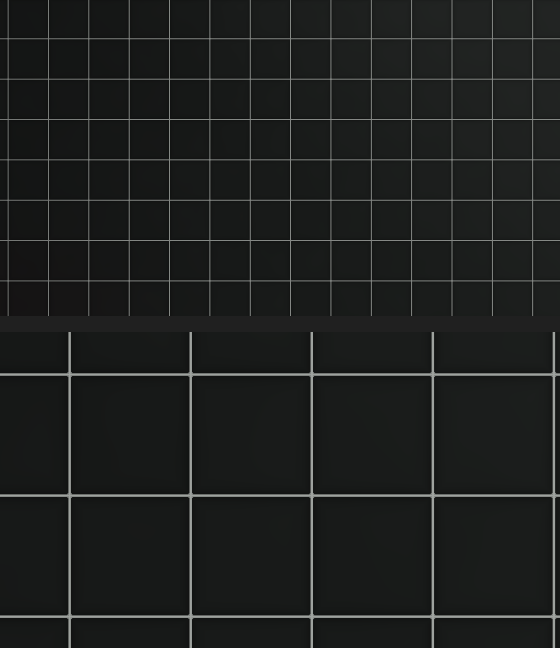
Top, the full canvas; bottom, a detail of the centre.
Reproduce this pattern procedurally as a Shadertoy shader.

```glsl
// Dark square tiles divided by thin pale grout lines with small diamond joints.

vec2 hashGradient(vec2 cell) {
    vec2 h = vec2(dot(cell, vec2(127.1, 311.7)), dot(cell, vec2(269.5, 183.3)));
    return 2.0 * fract(sin(h) * 43758.55) - 1.0;
}

float gradientNoise(vec2 p) {
    vec2 i = floor(p), f = fract(p);
    vec2 u = f * f * (3.0 - 2.0 * f);
    vec2 e = vec2(0.0, 1.0);
    float low = mix(dot(hashGradient(i), f),
                    dot(hashGradient(i + e.yx), f - e.yx), u.x);
    float high = mix(dot(hashGradient(i + e.xy), f - e.xy),
                     dot(hashGradient(i + e.yy), f - e.yy), u.x);
    return mix(low, high, u.y);
}

// Share of a pixel covered by a line, exact even below one pixel wide
vec2 lineCoverage(vec2 dist, float halfWidth, float pixel) {
    vec2 inner = max(dist - 0.5 * pixel, vec2(-halfWidth));
    vec2 outer = min(dist + 0.5 * pixel, vec2(halfWidth));
    return clamp((outer - inner) / pixel, 0.0, 1.0);
}

void mainImage(out vec4 fragColor, in vec2 fragCoord) {
    float pixel = 1.0 / iResolution.y;
    vec2 p = fragCoord * pixel;
    vec2 uv = fragCoord / iResolution.xy;

    // Square grid, distances measured from the nearest lines
    float pitch = 0.1277;
    vec2 grid = (p - vec2(0.0257, 0.111)) / pitch;
    vec2 dist = abs(fract(grid + 0.5) - 0.5) * pitch;

    // Tile surface, lit from the upper right
    vec3 color = mix(vec3(0.077, 0.082, 0.080), vec3(0.098, 0.107, 0.102),
                     smoothstep(-0.1, 0.75, uv.x));
    color += 0.035 * smoothstep(0.65, 1.5, uv.x + 0.5 * uv.y);
    color += vec3(0.004, -0.008, -0.004) * (1.0 - smoothstep(0.0, 0.4, length(uv)));
    color += 0.003 * gradientNoise(p * 14.0);
    color += 0.002 * hashGradient(floor(grid)).x;

    // Soft shadow along the tile edges
    color *= 1.0 - 0.4 * exp(-min(dist.x, dist.y) / 0.005);

    // Grout lines and their joints
    vec2 lines = lineCoverage(dist, 0.0013, pixel);
    float joint = 1.0 - smoothstep(-0.7 * pixel, 0.7 * pixel, dist.x + dist.y - 0.0044);
    float grout = max(max(lines.x, lines.y), 0.8 * joint);
    vec3 groutColor = vec3(0.62, 0.635, 0.62) * mix(0.88, 1.0, smoothstep(0.0, 0.3, uv.x));
    fragColor = vec4(mix(color, groutColor, grout), 1.0);
}
```
